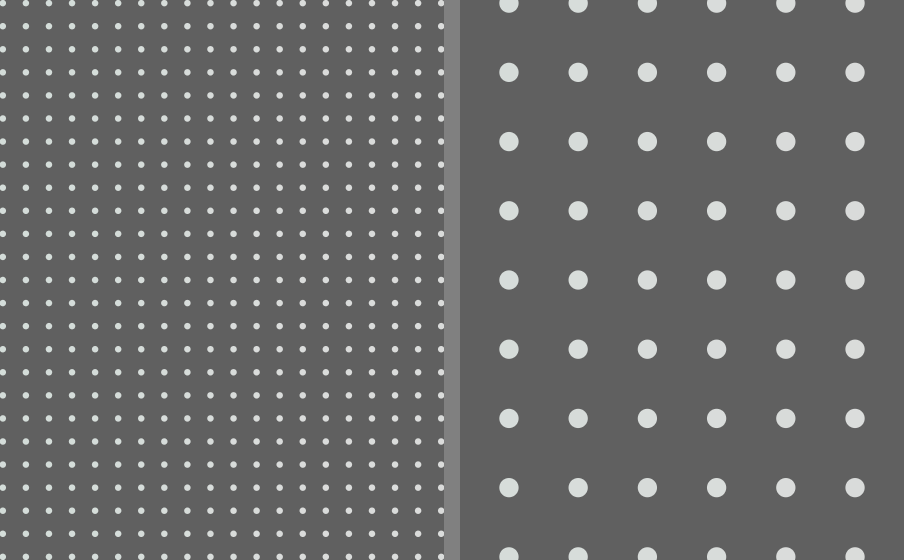
Left, the full canvas; right, a detail of the centre.
Give the GLSL for this pattern, as a Shadertoy shader.

```glsl
// Square grid of small pale dots on flat charcoal grey, 20 across and 25 down.
#define PITCH 0.0412            // dot spacing, in canvas heights
#define RADIUS 0.00573          // dot radius, in canvas heights
#define GROUND vec3(0.378)
#define COOL_DOT vec3(0.832, 0.866, 0.852)
#define PALE_DOT vec3(0.856, 0.862, 0.858)
#define SHADE_VARIATION 0.005

// Layered sines give each dot a slight, stable difference in shade.
float dotShade(vec2 id) {
    return 0.6 * sin(id.x * 2.3 + id.y * 1.7) + 0.4 * sin(id.x * 4.1 - id.y * 3.2);
}

float circleDistance(vec2 p, float radius) {
    return length(p) - radius;
}

void mainImage(out vec4 fragColor, in vec2 fragCoord) {
    float pixel = 1.0 / iResolution.y;
    vec2 p = (fragCoord - 0.5 * iResolution.xy) * pixel;

    // Columns straddle the centre line; one row lies on it.
    vec2 grid = p / PITCH + vec2(0.0, 0.5);
    vec2 id = floor(grid);
    vec2 local = (fract(grid) - 0.5) * PITCH;

    // Dots drift from a cool tint at the left to neutral at the right.
    float drift = smoothstep(-8.0, 4.0, id.x);
    vec3 dotColor = mix(COOL_DOT, PALE_DOT, drift) + SHADE_VARIATION * dotShade(id);

    // One-pixel antialiased edge.
    float coverage = clamp(0.5 - circleDistance(local, RADIUS) / pixel, 0.0, 1.0);
    fragColor = vec4(mix(GROUND, dotColor, coverage), 1.0);
}
```
